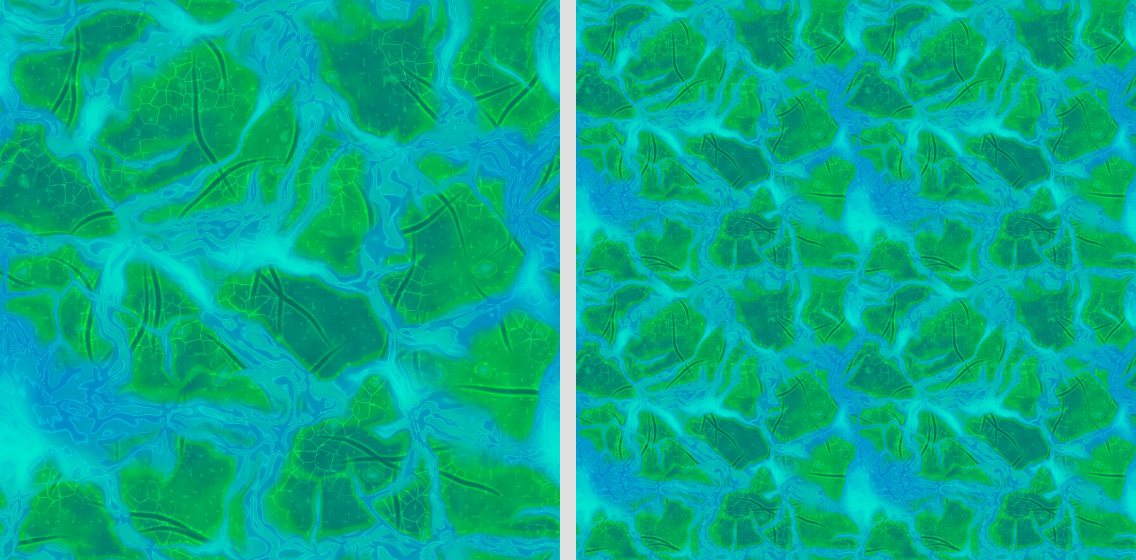
Left: one tile. Right: repeated 2 by 2.
Write a WebGL 2 fragment shader that draws this texture.

```glsl
#version 300 es
precision highp float;

uniform vec2 u_resolution;
out vec4 fragColor;

vec2 hash2(vec2 c) {
    vec3 q = fract((c.xyx + 17.0) * vec3(0.1031, 0.1030, 0.0973));
    q += dot(q, q.yzx + 33.33);
    return fract((q.xx + q.yz) * q.zy);
}

float corner(vec2 i, vec2 f, vec2 o, float period) {
    float a = 6.2832 * hash2(mod(i + o, period)).x;
    return dot(vec2(cos(a), sin(a)), f - o);
}

// Gradient noise on a lattice that wraps after "period" cells
float noise(vec2 p, float period) {
    vec2 i = floor(p), f = p - i;
    vec2 u = f * f * f * (f * (f * 6.0 - 15.0) + 10.0);
    return mix(mix(corner(i, f, vec2(0, 0), period), corner(i, f, vec2(1, 0), period), u.x),
               mix(corner(i, f, vec2(0, 1), period), corner(i, f, vec2(1, 1), period), u.x), u.y);
}

float fbm(vec2 uv, float n) {
    float sum = 0.0, amp = 1.0;
    for (int k = 0; k < 4; k++) {
        sum += amp * noise(uv * n, n);
        n *= 2.0;
        amp *= 0.5;
    }
    return sum;
}

// Gap between the two nearest cell points: zero on cell borders
float borderGap(vec2 uv, float n) {
    vec2 i = floor(uv * n), f = uv * n - i;
    float near = 9.0, next = 9.0;
    for (int y = -1; y <= 1; y++)
    for (int x = -1; x <= 1; x++) {
        vec2 o = vec2(x, y);
        float d = length(o + 0.08 + 0.84 * hash2(mod(i + o, n) + n) - f);
        next = min(next, max(near, d));
        near = min(near, d);
    }
    return next - near;
}

// Scattered bent strokes: x = dark core, y = bright outline
vec2 fibres(vec2 uv, float n) {
    vec2 i = floor(uv * n), f = uv * n - i, ink = vec2(0);
    for (int k = 0; k < 3; k++)
    for (int y = -1; y <= 1; y++)
    for (int x = -1; x <= 1; x++) {
        vec2 o = vec2(x, y), id = mod(i + o, n) + float(k) * 31.0;
        vec2 h = hash2(id), g = hash2(id + 57.0);
        vec2 dir = vec2(cos(6.2832 * g.x), sin(6.2832 * g.x));
        vec2 q = f - o - h;
        q = vec2(dot(q, dir), dot(q, vec2(-dir.y, dir.x)));
        float taper = 1.0 - pow(abs(q.x) / (0.3 + 0.5 * g.y), 2.0);
        if (taper <= 0.0 || hash2(id + 93.0).x > 0.65) continue;
        float d = abs(q.y + (h.x - 0.5) * 1.6 * q.x * q.x + 0.02 * sin(q.x * 9.0 + h.y * 6.0));
        float w = 0.008 + 0.016 * taper;
        float rim = (d - w - 0.008) / 0.011;
        ink = max(ink, taper * vec2(1.0 - smoothstep(w * 0.3, w + 0.006, d), exp(-rim * rim)));
    }
    return ink;
}

// Small round bodies: x = bright fill, y = outline
vec2 spots(vec2 uv, float n) {
    vec2 i = floor(uv * n), h = hash2(mod(i, n) + 11.0), g = hash2(mod(i, n) + 71.0);
    vec2 q = uv * n - i - 0.3 - 0.4 * h;
    q.x *= 0.75 + 0.5 * g.y;
    float r = 0.07 + 0.09 * h.y;
    float d = length(q) - r, on = step(g.x, 0.4);
    return on * vec2(1.0 - smoothstep(-r, 0.02, d), exp(-d * d / 0.0006));
}

void main() {
    vec2 uv = gl_FragCoord.xy / u_resolution;
    vec2 warp = vec2(fbm(uv, 3.0), fbm(uv + 0.37, 3.0));
    vec2 p = uv + 0.11 * warp;
    float broad = noise(uv * 3.0 + 0.6, 3.0);
    float fine = fbm(uv, 24.0);

    // Vein network of thick trunks and broken thin branches
    float trunkDist = borderGap(p, 4.0) / 8.0;
    float branchDist = borderGap(p + 0.02 * warp.yx, 7.0) / 14.0;
    float trunkWidth = max(0.006, 0.023 + 0.03 * broad + 0.022 * noise(uv * 6.0, 6.0));
    float branchWidth = max(0.002, 0.007 + 0.028 * noise(uv * 5.0 + 0.3, 5.0));
    float trunk = exp(-pow(trunkDist / trunkWidth, 2.0));
    float branch = exp(-pow(branchDist / branchWidth, 2.0)) * smoothstep(0.002, 0.012, branchWidth);
    float body = 1.0 - (1.0 - trunk) * (1.0 - 0.8 * branch);
    float cover = smoothstep(0.12, 0.75, body);

    // Cell floor with specks, cracks, fibres and spots
    float tone = fbm(uv + 0.21, 4.0);
    vec3 ground = mix(vec3(0.0, 0.52, 0.45), vec3(0.0, 0.64, 0.34), smoothstep(-0.4, 0.4, tone + 0.15 * fine));
    float halo = smoothstep(0.0, 0.15, body) * (1.0 - smoothstep(0.2, 0.7, body));
    ground = mix(ground, vec3(0.0, 0.74, 0.27), 0.65 * halo);
    float specks = smoothstep(0.2, 0.6, noise(uv * 110.0, 110.0));
    ground += vec3(0.0, 0.13, 0.02) * specks + vec3(0.0, 0.05, 0.03) * fine;
    float crack = 1.0 - smoothstep(0.02, 0.11, borderGap(uv + 0.008 * warp + 0.004 * fine, 36.0));
    ground += vec3(0.0, 0.15, 0.02) * crack * smoothstep(-0.05, 0.3, noise(uv * 7.0 + 0.5, 7.0));
    vec2 fibre = fibres(uv + 0.015 * warp, 5.0);
    ground = mix(ground, vec3(0.0, 0.40, 0.36), 0.7 * fibre.x);
    ground += vec3(0.0, 0.15, -0.04) * fibre.y * (1.0 - fibre.x);
    vec2 spot = spots(uv + 0.012 * fine, 11.0);
    ground = mix(ground, vec3(0.0, 0.78, 0.56), 0.8 * spot.x);
    ground += vec3(0.0, 0.10, -0.06) * spot.y;

    // Vein colour: filaments along the flow, blue masses, cyan knots
    float flow = min(trunkDist, branchDist * 1.5) * 110.0 + 1.3 * fbm(uv + 0.11, 10.0);
    float strand = noise(vec2(flow, 5.0 * tone), 64.0);
    vec3 vein = mix(vec3(0.0, 0.58, 0.72), vec3(0.0, 0.74, 0.68), smoothstep(-0.4, 0.4, strand + 0.2 * fine));
    vein = mix(vein, vec3(0.0, 0.52, 0.82), 0.6 * smoothstep(0.0, 0.4, broad) * cover);
    vein += vec3(0.0, 0.12, 0.09) * smoothstep(0.12, 0.0, abs(strand)) * body;
    float knot = smoothstep(0.0, 0.42, noise(uv * 6.0 + 0.45, 6.0)) * body * body;
    vein = mix(vein, vec3(0.0, 0.93, 0.82), 0.85 * knot);

    vec3 color = mix(ground, vein, cover);
    color += vec3(0.0, 0.07, 0.06) * branch * (1.0 - cover);
    fragColor = vec4(clamp(color, 0.0, 1.0), 1.0);
}
```
